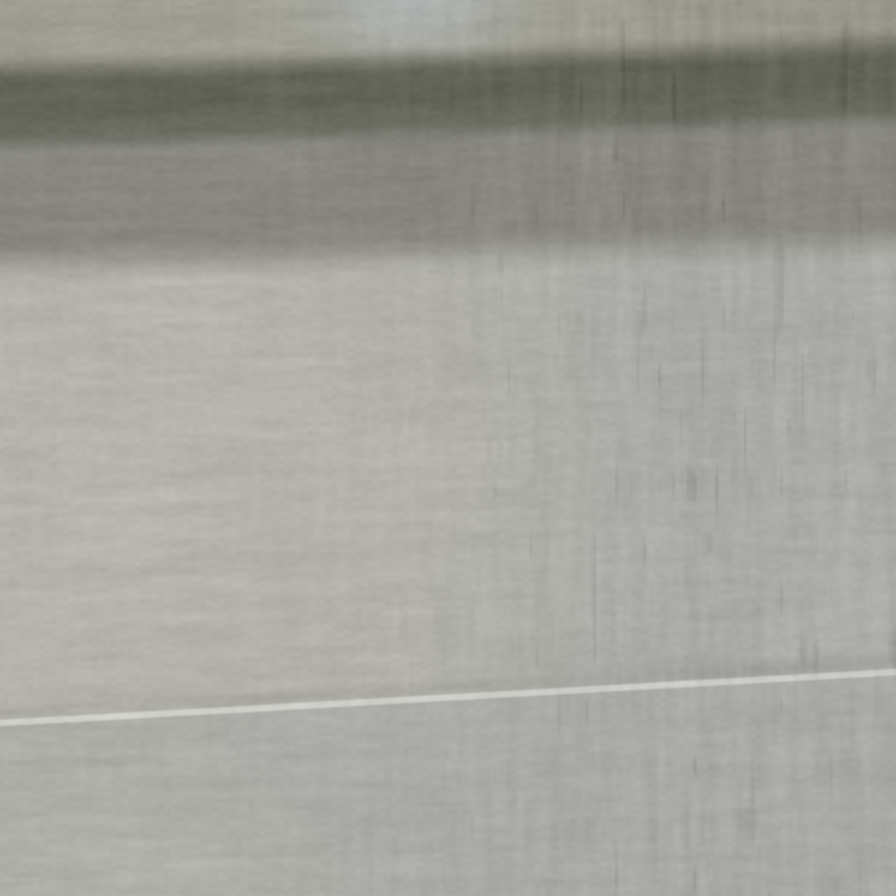
A WebGL 2 fragment shader for this texture:

```glsl
#version 300 es
precision highp float;
// Pale woven cloth with soft shadow bands across the top and a thin bright crease below.
uniform vec2 u_resolution;
out vec4 fragColor;

const vec3 CLOTH_LIGHT = vec3(0.715, 0.708, 0.682);
const vec3 CLOTH_COOL = vec3(0.665, 0.665, 0.648);
const vec3 HALF_SHADE = vec3(0.530, 0.530, 0.500);
const vec3 DEEP_SHADE = vec3(0.390, 0.392, 0.350);
const vec3 TOP_LIGHT = vec3(0.625, 0.620, 0.570);
const vec3 TOP_GLOW = vec3(0.675, 0.695, 0.685);
const vec3 CREASE = vec3(0.835, 0.835, 0.815);

float hash(vec2 p) {
    return fract(sin(dot(p, vec2(127.1, 311.7))) * 43758.5453);
}

float valueNoise(vec2 p) {
    vec2 cell = floor(p);
    vec2 f = fract(p);
    f = f * f * (3.0 - 2.0 * f);
    float low = mix(hash(cell), hash(cell + vec2(1.0, 0.0)), f.x);
    float high = mix(hash(cell + vec2(0.0, 1.0)), hash(cell + vec2(1.0)), f.x);
    return mix(low, high, f.y);
}

// Noise centred on zero, stretched by a separate frequency on each axis
float streaks(vec2 p, vec2 frequency, float seed) {
    return valueNoise(p * frequency + seed) - 0.5;
}

float above(float y, float edge, float softness) {
    return smoothstep(-softness, softness, y - edge);
}

float glow(vec2 p, vec2 centre, vec2 radius) {
    vec2 d = (p - centre) / radius;
    return exp(-dot(d, d));
}

// Horizontal and vertical threads, the latter stronger to the right
float weave(vec2 p) {
    float weft = 0.0;
    float warp = 0.0;
    vec2 frequency = vec2(9.0, 75.0);
    float weight = 0.024;
    for (int i = 0; i < 3; i++) {
        float seed = float(i) * 17.3;
        weft += weight * streaks(p, frequency, seed);
        warp += weight * streaks(p, frequency.yx * vec2(0.9, 0.7), seed + 41.0);
        frequency *= vec2(2.1, 1.6);
        weight *= 0.9;
    }
    float grain = 0.022 * streaks(p, vec2(150.0, 210.0), 7.0);
    float rightSide = smoothstep(0.2, 0.75, p.x);
    return weft * mix(1.0, 0.75, rightSide) + warp * mix(0.25, 0.95, rightSide) + grain;
}

// Sparse dark slubs running along the warp
float slubs(vec2 p) {
    float n = valueNoise(p * vec2(125.0, 16.0) + 63.0);
    return smoothstep(0.80, 1.0, n) * smoothstep(0.35, 0.75, p.x);
}

void main() {
    vec2 p = gl_FragCoord.xy / u_resolution;
    float pixel = 1.0 / u_resolution.y;

    // Slanted boundaries between the bands
    float creaseY = 0.193 + 0.057 * p.x;
    float halfEdge = 0.704 + 0.028 * p.x;
    float deepEdge = 0.838 + 0.028 * p.x;
    float topEdge = 0.925 + 0.012 * p.x + 0.016 * p.x * p.x;

    // Lit cloth, warmer at left and cooler toward the right and below the crease
    float cool = 0.15 + 0.75 * smoothstep(0.1, 0.95, p.x);
    cool += 0.45 * (1.0 - above(p.y, creaseY, 0.006));
    cool += 0.3 * streaks(p, vec2(4.0, 6.0), 23.0);
    vec3 colour = mix(CLOTH_LIGHT, CLOTH_COOL, clamp(cool, 0.0, 1.1));

    // Shadow bands and the lighter strip above them
    vec3 halfShade = HALF_SHADE + 0.035 * (p.y - halfEdge - 0.06);
    colour = mix(colour, halfShade, above(p.y, halfEdge, 0.026));
    float deepFade = above(p.y, deepEdge, 0.013);
    vec3 deepShade = DEEP_SHADE + 0.035 * (1.0 - smoothstep(0.0, 0.045, p.y - deepEdge));
    colour = mix(colour, deepShade, deepFade);
    vec3 topLight = TOP_LIGHT - 0.03 * smoothstep(0.55, 1.0, p.x);
    topLight = mix(topLight, TOP_GLOW, glow(p, vec2(0.46, 1.0), vec2(0.11, 0.06)));
    colour = mix(colour, topLight, above(p.y, topEdge, 0.019));

    // Bright crease with a faint shadow along its upper side
    float offset = p.y - creaseY;
    colour -= 0.035 * glow(vec2(0.0, offset), vec2(0.0, 0.011), vec2(1.0, 0.009));
    float crease = 1.0 - smoothstep(0.0015, 0.0045 + pixel, abs(offset));
    colour = mix(colour, CREASE, crease * mix(0.9, 0.75, p.x));

    // Cloth texture follows the slight slant of the bands
    vec2 cloth = vec2(p.x, p.y - 0.025 * p.x);
    colour += weave(cloth) - 0.045 * slubs(cloth);
    fragColor = vec4(clamp(colour, 0.0, 1.0), 1.0);
}
```
